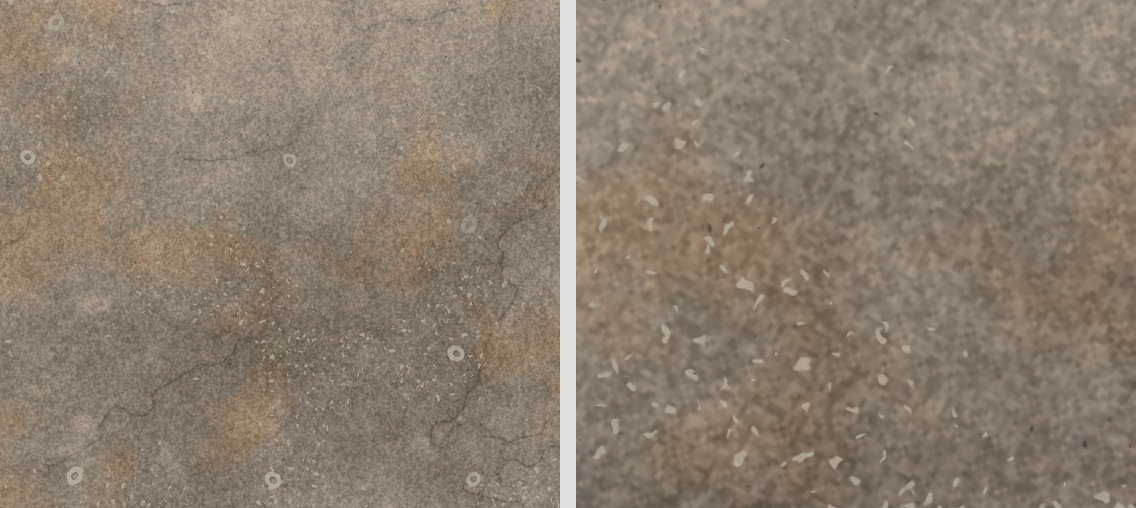
Left: the whole. Right: its middle third, enlarged.
A WebGL 1 fragment shader for this texture:

```glsl
precision highp float;
// Weathered grey-brown limestone: cloudy tone and fine grain on a colour ramp,
// crossed by broken hairline veins and strewn with pale patches, fossil rings,
// shell flecks and dark pits. Lengths are fractions of the canvas height.
uniform vec2 u_resolution;

const vec3 DARK_STONE = vec3(0.440, 0.400, 0.350);
const vec3 PALE_STONE = vec3(0.660, 0.610, 0.550);
const vec3 SHELL = vec3(0.730, 0.695, 0.630);
const vec3 PIT = vec3(0.270, 0.245, 0.220);
const vec3 WARM_TINT = vec3(0.050, 0.005, -0.030);
const float MEAN_TONE = 0.51;
const float TOP_LIGHT = 0.48;
const float CLOUD = 1.05;
const float MOTTLE = 0.50;
const float COARSE_GRAIN = 0.42;
const float FINE_GRAIN = 0.62;
const float VEIN_WIDTH = 0.0016;
const float VEIN_TILT = 0.50;
const float RING_RADIUS = 0.019;
const float SOFT_EDGE = 0.0016;

float hash(vec2 p) {
  vec3 q = fract(vec3(p.xyx) * 0.1031);
  q += dot(q, q.yzx + 33.33);
  return fract((q.x + q.y) * q.z);
}

float noise(vec2 p) {
  vec2 i = floor(p), f = fract(p);
  f = f * f * (3.0 - 2.0 * f);
  return mix(mix(hash(i), hash(i + vec2(1.0, 0.0)), f.x),
             mix(hash(i + vec2(0.0, 1.0)), hash(i + 1.0), f.x), f.y);
}

mat2 turn(float a) {
  return mat2(cos(a), sin(a), -sin(a), cos(a));
}

float fbm(vec2 p) {
  float sum = 0.0, amp = 0.5;
  for (int i = 0; i < 5; i++) {
    sum += amp * noise(p);
    p = turn(0.6) * p * 2.03 + 17.3;
    amp *= 0.5;
  }
  return sum / 0.97;
}

// One jittered feature per cell: xy = turned offset, z = presence, w = variety.
vec4 scatter(vec2 p, float size, float seed) {
  vec2 cell = floor(p / size) + seed;
  vec2 jitter = vec2(hash(cell + 3.1), hash(cell + 47.7)) - 0.5;
  vec2 offset = (fract(p / size) - 0.5 - 0.5 * jitter) * size;
  float variety = hash(cell + 91.3);
  return vec4(turn(variety * 40.0) * offset, hash(cell + 71.9), variety);
}

float disc(float d, float radius, float soft) {
  return 1.0 - smoothstep(radius - soft, radius + soft, d);
}

float veinField(vec2 p) {
  return fbm(turn(-VEIN_TILT) * p * vec2(1.9, 2.6) + 8.4) - 0.5;
}

// x = hairline, y = soft shade on one side of it.
vec2 vein(vec2 p) {
  float e = 0.002, f = veinField(p);
  vec2 slope = vec2(veinField(p + vec2(e, 0.0)), veinField(p + vec2(0.0, e))) - f;
  float d = f * e / max(length(slope), 0.0004);
  float broken = smoothstep(0.46, 0.62, noise(p * 5.0 + 31.0));
  float shade = exp(-abs(d) / (d > 0.0 ? 0.018 : 0.004));
  return broken * vec2(disc(abs(d), VEIN_WIDTH, SOFT_EDGE), shade);
}

void main() {
  vec2 p = gl_FragCoord.xy / u_resolution.y;
  vec2 warp = vec2(fbm(p * 14.0 + 5.0), fbm(p * 14.0 + 61.0)) - 0.5;
  vec2 ragged = vec2(noise(p * 190.0), noise(p * 190.0 + 40.0)) - 0.5;

  // Clouded ground, lighter toward the top
  float tone = MEAN_TONE + TOP_LIGHT * (p.y - 0.5);
  tone += CLOUD * (fbm(p * 2.6 + 0.25 * warp + 12.0) - 0.5);
  tone += MOTTLE * (fbm(p * 17.0 + 29.0) - 0.5);

  // Pale rounded patches
  vec4 patchCell = scatter(p + 0.07 * warp, 0.24, 7.0);
  float patchSize = mix(0.022, 0.052, patchCell.w);
  float blotch = disc(length(patchCell.xy * vec2(1.0, 1.5)), patchSize, 0.006);
  tone += 0.22 * blotch * step(patchCell.z, 0.5);

  // Veins and grain
  vec2 crack = vein(p);
  tone -= 0.30 * crack.x + 0.20 * crack.y;
  tone += COARSE_GRAIN * (noise(p * 135.0) - 0.5);
  tone += FINE_GRAIN * (noise(turn(0.5) * p * 285.0) - 0.5);
  vec3 color = mix(DARK_STONE, PALE_STONE, clamp(tone, -0.35, 1.3));
  color += WARM_TINT * smoothstep(0.55, 0.75, fbm(p * 6.0 + 83.0));

  // Fossil rings, a few clear and most faint
  vec4 ring = scatter(p + 0.010 * warp + 0.002 * ragged, 0.21, 23.0);
  float d = length(ring.xy * vec2(1.0, 1.0 + 0.35 * ring.w));
  float radius = RING_RADIUS * mix(0.6, 1.1, ring.w);
  float band = disc(d, radius, SOFT_EDGE) - 0.9 * disc(d, radius * 0.40, SOFT_EDGE);
  float clarity = step(ring.z, 0.42) * mix(0.85, 0.15, smoothstep(0.08, 0.25, ring.z));
  color = mix(color, SHELL, band * clarity);
  color = mix(color, PIT, 0.5 * clarity * disc(abs(d - radius * 0.36), 0.0008, SOFT_EDGE));

  // Shell flecks in clusters, denser near the bottom
  float cluster = smoothstep(0.50, 0.80, noise(p * 7.0 + 53.0)) * mix(0.60, 0.15, p.y);
  for (int i = 0; i < 2; i++) {
    float layer = float(i);
    vec4 fleck = scatter(p + 0.006 * ragged, 0.017 + 0.012 * layer, 131.0 + 60.0 * layer);
    float size = mix(0.0016, 0.0042, fleck.w) * (1.0 + 0.4 * layer);
    float chip = disc(length(fleck.xy * vec2(1.0, 1.7)), size, SOFT_EDGE);
    color = mix(color, SHELL, 0.75 * chip * step(fleck.z, cluster + 0.012));
  }

  // Tiny dark pits
  vec4 pit = scatter(p + 0.002 * ragged, 0.036, 211.0);
  float hole = disc(length(pit.xy * vec2(1.0, 1.8)), mix(0.0008, 0.0026, pit.w * pit.w), SOFT_EDGE);
  color = mix(color, PIT, 0.75 * hole * step(pit.z, 0.30));

  gl_FragColor = vec4(color, 1.0);
}
```
